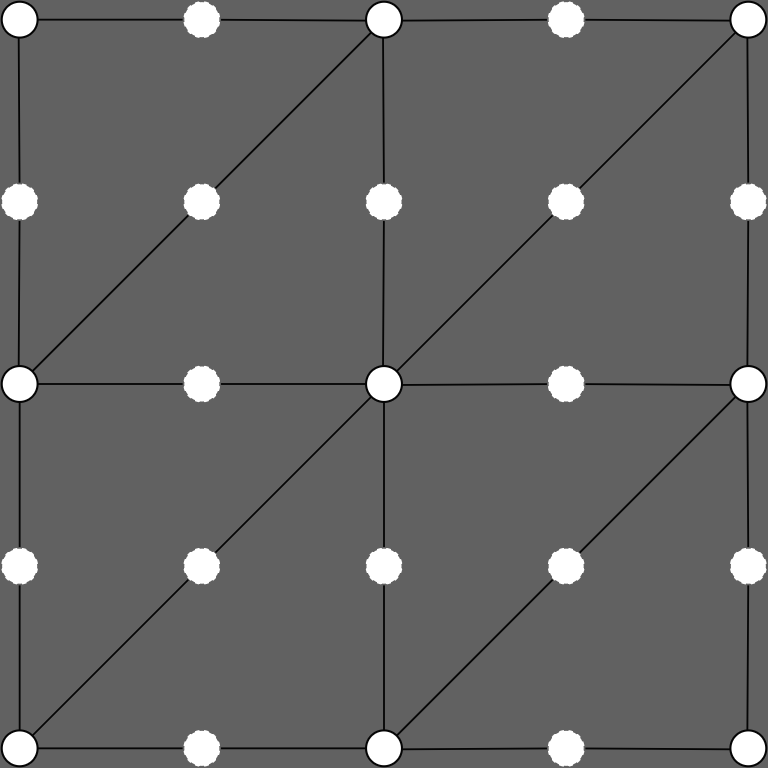
This pattern is drawn by a WebGL 2 fragment shader. Its source:

```glsl
#version 300 es
precision highp float;
// Two by two triangulated grid: outlined corner nodes, dashed-edge midpoint nodes, thin links.

#define CELLS 2.0
#define PITCH 0.4744
#define LINE_WIDTH 0.0024
#define TILT 0.0014
#define NODE_RADIUS 0.0247
#define NODE_OUTLINE 0.0027
#define MID_RADIUS 0.0240
#define MID_GAP 0.0010
#define DASH_WIDTH 0.0012
#define DASH_COUNT 12.0

uniform vec2 u_resolution;
out vec4 fragColor;

const vec3 BACKGROUND = vec3(0.38);
const vec3 INK = vec3(0.02);
const vec3 WHITE = vec3(1.0);

// Antialiased coverage of a signed distance.
float coverage(float dist, float pixel) {
    return clamp(0.5 - dist / pixel, 0.0, 1.0);
}

// Distance to the horizontal, vertical and diagonal links of the grid.
float linkDistance(vec2 grid) {
    vec2 cell = clamp(floor(grid), 0.0, CELLS - 1.0);
    vec2 local = grid - cell;
    vec2 nearest = clamp(floor(grid + 0.5), 0.0, CELLS);
    vec2 outside = (abs(grid - 0.5 * CELLS) - 0.5 * CELLS) * PITCH;

    // Some links bend slightly towards their corner nodes.
    vec2 bend = TILT * abs(2.0 * local - 1.0);
    bool rowBends = cell.x > 0.5 || (nearest.y > 1.5 && local.x > 0.5);
    bool columnBends = cell.y > 0.5 || nearest.x > 1.5;
    float rowShift = rowBends ? bend.x : 0.0;
    float columnShift = columnBends ? bend.y : 0.0;

    vec2 offset = (grid - nearest) * PITCH;
    float row = max(abs(offset.y + rowShift), outside.x);
    float column = max(abs(offset.x + columnShift), outside.y);
    float diagonal = abs(local.x - local.y) * PITCH * 0.7071;
    diagonal = max(diagonal, max(outside.x, outside.y));
    return min(min(row, column), diagonal) - 0.5 * LINE_WIDTH;
}

// Solid node with a dark outline.
vec3 drawCorner(vec3 color, float radius, float pixel) {
    color = mix(color, INK, coverage(radius - NODE_RADIUS, pixel));
    return mix(color, WHITE, coverage(radius - NODE_RADIUS + NODE_OUTLINE, pixel));
}

// White node whose rim is broken by background dashes.
vec3 drawMidpoint(vec3 color, vec2 offset, float pixel) {
    float radius = length(offset);
    float angle = atan(offset.y, offset.x + 1e-6);
    float dash = smoothstep(-0.3, 0.3, cos(angle * DASH_COUNT));
    color = mix(color, BACKGROUND, coverage(radius - MID_RADIUS - MID_GAP, pixel));
    return mix(color, WHITE, coverage(radius - MID_RADIUS + DASH_WIDTH * dash, pixel));
}

void main() {
    float side = min(u_resolution.x, u_resolution.y);
    float pixel = 1.0 / side;
    vec2 point = (gl_FragCoord.xy - 0.5 * u_resolution) / side;
    vec2 grid = point / PITCH + 0.5 * CELLS;

    vec3 color = mix(BACKGROUND, INK, coverage(linkDistance(grid), pixel));

    // Nodes sit on a lattice of half cells; even positions are corners.
    vec2 index = clamp(floor(grid * 2.0 + 0.5), 0.0, 2.0 * CELLS);
    vec2 offset = (grid - 0.5 * index) * PITCH;
    vec2 parity = mod(index, 2.0);
    bool isCorner = parity.x + parity.y < 0.5;
    color = isCorner ? drawCorner(color, length(offset), pixel)
                     : drawMidpoint(color, offset, pixel);

    fragColor = vec4(color, 1.0);
}
```
